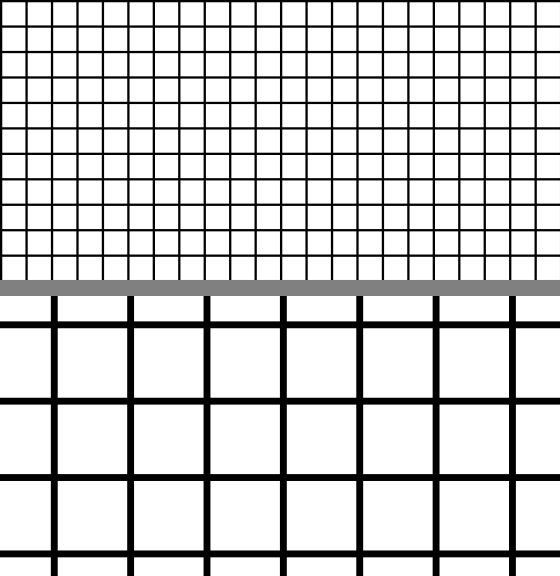
Top: the whole. Bottom: its middle third, enlarged.
A WebGL 1 fragment shader for this pattern:

```glsl
precision highp float;
// A plain square grid of thin black lines on white, 22 cells by 11.
// Each cell carries a line along its left and top side, drawn from the
// wrapped distance to the line centre, so the grid tiles without a seam.

uniform vec2 u_resolution;

// Share of the pixel covered by a line on each axis, for cell coordinates.
vec2 lineCoverage(vec2 cell, vec2 pixel) {
  vec2 fromCentre = abs(fract(cell - 0.044 + 0.5) - 0.5);
  return clamp((0.045 - fromCentre) / pixel + 0.5, 0.0, 1.0);
}

void main() {
  vec2 cells = vec2(22.0, 11.0);
  vec2 uv = gl_FragCoord.xy / u_resolution;

  // Cell coordinates run right and down from the upper left corner.
  vec2 cell = vec2(uv.x, 1.0 - uv.y) * cells;
  vec2 line = lineCoverage(cell, cells / u_resolution);

  // Union of the vertical and horizontal lines.
  float ink = 1.0 - (1.0 - line.x) * (1.0 - line.y);

  vec3 paper = vec3(1.0);
  vec3 black = vec3(0.0);
  gl_FragColor = vec4(mix(paper, black, ink), 1.0);
}
```
